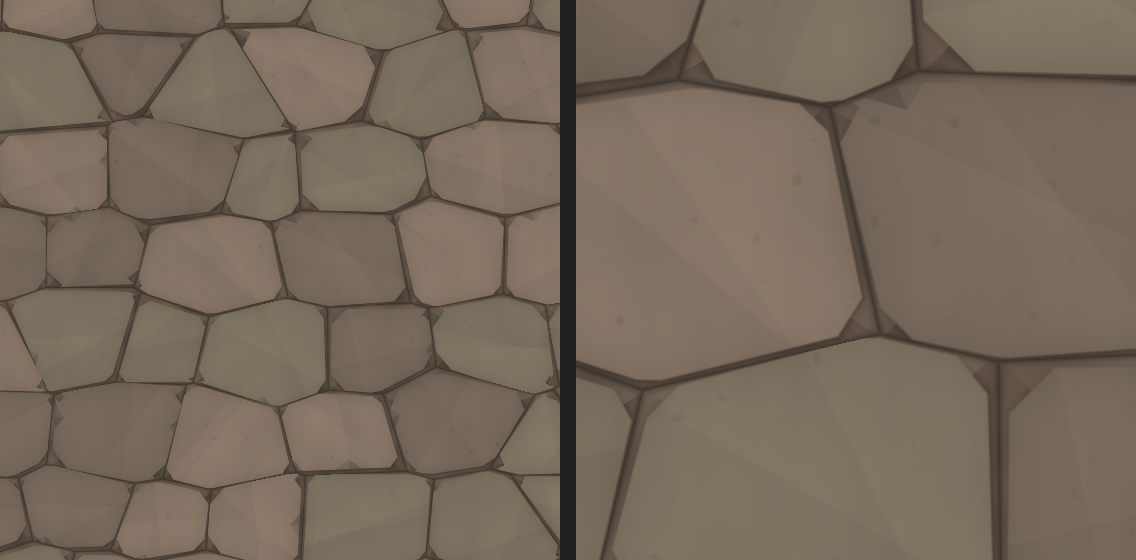
Left: the whole. Right: its middle third, enlarged.
Reproduce this texture procedurally as a three.js fragment shader.

```glsl
// Irregular dry-laid stone wall: chamfered taupe, olive and rose blocks with dark joints.
varying vec2 vUv;

const vec2 GRID = vec2(5.2, 6.4);       // stones across and up
const vec2 STRETCH = vec2(0.6, 1.0);    // flattens the beds between courses
const float SOFT = 0.0011;              // edge smoothing
const vec3 OLIVE = vec3(0.490, 0.448, 0.378);
const vec3 ROSE = vec3(0.532, 0.460, 0.402);
const vec3 TAUPE = vec3(0.462, 0.410, 0.360);
const vec3 JOINT = vec3(0.385, 0.330, 0.285);
const vec3 CREVICE = vec3(0.215, 0.185, 0.160);

struct Stone {
  vec2 id;       // lattice cell
  vec2 local;    // position relative to the stone centre
  vec2 normal;   // outward normal of the nearest side
  float edge;    // distance inside the cut face
  float border;  // distance to the neighbouring stone
  float chip;    // positive inside a chipped notch
  float along;   // signed position across that notch
};

float hash(vec2 p) {
  vec3 q = fract(vec3(p.xyx) * 0.1031);
  q += dot(q, q.yzx + 33.33);
  return fract((q.x + q.y) * q.z);
}

vec2 direction(float turn) {
  return vec2(cos(6.2832 * turn), sin(6.2832 * turn));
}

float corner(vec2 cell, vec2 offset, vec2 f) {
  return dot(direction(hash(cell + offset)), f - offset);
}

float gradientNoise(vec2 p) {
  vec2 c = floor(p), f = fract(p);
  vec2 u = f * f * f * (f * (f * 6.0 - 15.0) + 10.0);
  float low = mix(corner(c, vec2(0, 0), f), corner(c, vec2(1, 0), f), u.x);
  float high = mix(corner(c, vec2(0, 1), f), corner(c, vec2(1, 1), f), u.x);
  return mix(low, high, u.y);
}

// Jittered brick lattice, in canvas units
vec2 stoneCentre(vec2 id) {
  vec2 jitter = vec2(hash(id + 3.7), hash(id + 19.3)) - 0.5;
  float shift = 0.5 * mod(id.y, 2.0);
  return (id + 0.5 + vec2(shift, 0.0) + jitter * vec2(0.6, 0.34)) / GRID;
}

// Weighted squared distance, so that stones differ in size
float power(vec2 p, vec2 id) {
  vec2 d = (p - stoneCentre(id)) * STRETCH;
  return dot(d, d) - 0.0045 * hash(id + 41.0);
}

Stone findStone(vec2 p) {
  vec2 base = floor(p * GRID), id = base;
  float own = 1e3;
  for (int j = -2; j <= 2; j++) for (int i = -2; i <= 2; i++) {
    vec2 other = base + vec2(i, j);
    float w = power(p, other);
    if (w < own) { own = w; id = other; }
  }
  vec2 centre = stoneCentre(id), n1 = vec2(0, 1), n2 = vec2(1, 0);
  float d1 = 1e3, d2 = 1e3, border = 1e3, chip = -1.0, along = 0.0;
  for (int j = -2; j <= 2; j++) for (int i = -2; i <= 2; i++) {
    vec2 other = base + vec2(i, j);
    if (distance(other, id) < 0.5) continue;
    vec2 site = stoneCentre(other);
    vec2 slope = (site - centre) * STRETCH * STRETCH;
    vec2 n = normalize(slope);
    float gap = (power(p, other) - own) / (2.0 * length(slope));
    float t = dot(p - 0.5 * (centre + site), vec2(-n.y, n.x));
    // Each side is set back and skewed by its own amount
    float h = hash(id * 1.7 + other * 3.1);
    float skew = hash(id * 5.3 + other * 2.3) - 0.5;
    float d = gap - 0.0008 - 0.0075 * h * h + 0.09 * skew * t;
    border = min(border, gap);
    float s = t - 0.06 * skew;
    float notch = 0.010 + 0.008 * h - 0.75 * abs(s) - d;
    if (fract(h * 17.0) > 0.88 && notch > chip) { chip = notch; along = s; }
    if (d < d1) { d2 = d1; n2 = n1; d1 = d; n1 = n; }
    else if (d < d2) { d2 = d; n2 = n; }
  }
  // Straight cut across the corner of the two nearest sides
  float depth = mix(0.009, 0.023, hash(id + 61.0)) * (1.0 - dot(n1, n2));
  float cut = (d1 + d2) / max(length(n1 + n2), 0.3) - depth;
  return Stone(id, p - centre, n1, min(d1, cut), border, chip, along);
}

// Faint hewn plane: crisp on one side, fading on the other
float facet(vec2 local, float seed) {
  float v = dot(local, direction(seed)) - 0.05 * (fract(seed * 7.0) - 0.3);
  return smoothstep(-SOFT, SOFT, v) * (1.0 - smoothstep(0.0, 0.07, v));
}

vec3 faceColour(Stone s, vec2 p) {
  float kind = hash(s.id + 83.0);
  vec3 colour = kind < 0.5 ? OLIVE : (kind < 0.76 ? ROSE : TAUPE);
  float tone = 1.0 + 0.03 * (hash(s.id + 7.1) - 0.5);
  tone += 0.03 * facet(s.local, hash(s.id + 11.0));
  tone -= 0.03 * facet(s.local, hash(s.id + 29.0));
  tone += 0.03 * gradientNoise(p * 14.0) + 0.015 * gradientNoise(p * vec2(70, 9));
  tone -= 0.06 * smoothstep(0.42, 0.60, gradientNoise(p * 85.0));  // pits
  tone -= 0.07 * exp(-max(s.edge, 0.0) / 0.012);                   // worn rim
  float notch = smoothstep(-SOFT, SOFT, s.chip);
  tone -= notch * mix(0.07, 0.16, smoothstep(-SOFT, SOFT, s.along));
  return colour * tone;
}

vec3 jointColour(Stone s, vec2 p) {
  float light = dot(s.normal, vec2(-0.35, 0.94));
  vec3 colour = JOINT * (1.0 + 0.10 * light + 0.25 * gradientNoise(p * 22.0));
  float shadow = exp(min(s.edge, 0.0) / 0.0035) * mix(0.75, 0.15, 0.5 + 0.5 * light);
  float crevice = 0.85 * exp(-s.border / 0.0022);
  return mix(colour, CREVICE, max(shadow, crevice));
}

void main() {
  Stone s = findStone(vUv);
  float face = smoothstep(-SOFT, SOFT, s.edge);
  gl_FragColor = vec4(mix(jointColour(s, vUv), faceColour(s, vUv), face), 1.0);
}
```
